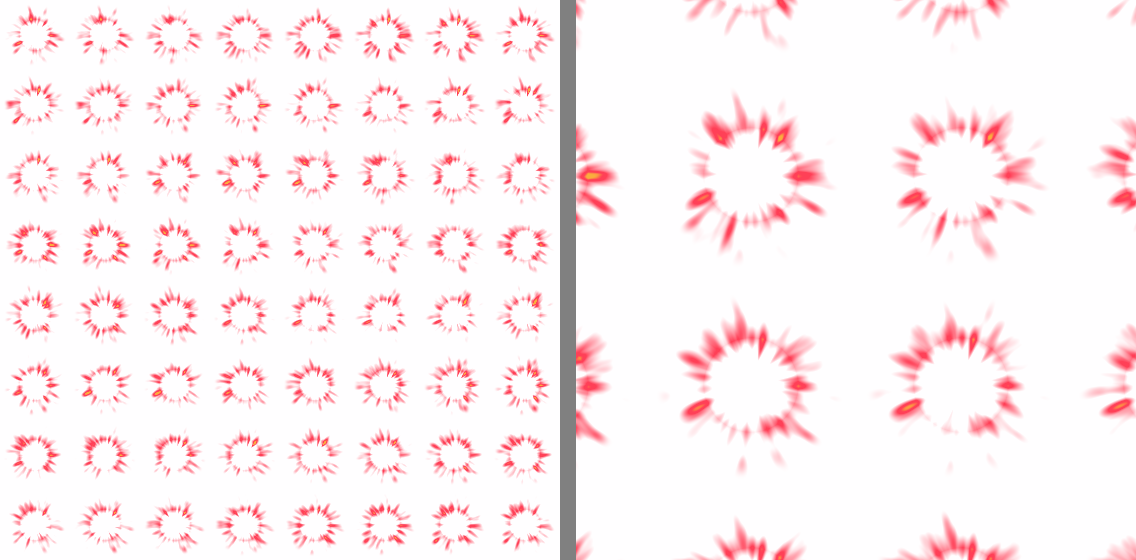
Left, the full canvas; right, a detail of the centre.
A Shadertoy shader for this pattern:

```glsl
// Sheet of 8 by 8 spiky pink flame rings, each a slightly different moment of the same burn.

const float GRID = 8.0;            // rings across and down
const float RING_RADIUS = 0.225;   // hottest radius, in cell widths
const float INNER_FALLOFF = 9.0;   // how fast flames die towards the hole
const float OUTER_FALLOFF = 3.5;   // how fast flames die towards the tips
const float THRESHOLD = 0.29;      // noise level where flame starts
const float GAIN = 1.85;           // flame contrast
const float SOFTNESS = 1.2;        // above 1 keeps the tips pale
const float FADE_START = 0.34;     // tips vanish between these radii
const float FADE_END = 0.46;
const vec2 BROAD_CELLS = vec2(24.0, 5.0);   // noise cells per turn, per cell width
const vec2 FINE_CELLS = vec2(45.0, 7.0);
const float BROAD_SHARE = 0.45;
const float FLICKER = 0.4;         // strength of the change between rings
const vec3 PAPER = vec3(1.0, 0.997, 1.0);
const vec3 FLAME = vec3(1.0, 0.25, 0.34);
const vec3 EMBER = vec3(0.98, 0.68, 0.24);
const float TAU = 6.2831853;

vec3 hash3(vec2 p) {
    vec3 q = fract(p.xyx * vec3(0.1031, 0.1030, 0.0973));
    q += dot(q, q.yxz + 33.33);
    return fract((q.xxy + q.yzz) * q.zyx);
}

// Cellular noise around the ring: soft blobs that flicker, wrapping every turn.
float flameCells(float turn, float radius, vec2 cells, vec2 moment, float seed) {
    vec2 p = vec2(turn, radius) * cells;
    vec2 base = floor(p);
    float sum = 0.0;
    for (int j = -1; j <= 1; j++) {
        for (int i = -1; i <= 1; i++) {
            vec2 id = base + vec2(i, j);
            vec2 key = vec2(mod(id.x, cells.x), id.y) + seed;
            vec3 rnd = hash3(key);
            vec3 pace = hash3(key + 131.0);

            // Whole flickers per row and column let the sheet wrap both ways.
            vec2 cycles = floor(vec2(pace.x * 3.0 - 1.0, pace.y * 3.0 + 1.0));
            float phase = rnd.z + dot(cycles, moment);
            float strength = 1.0 - FLICKER + FLICKER * sin(TAU * phase);

            vec2 offset = id + 0.15 + 0.7 * rnd.xy - p;
            float blob = max(0.0, 1.0 - dot(offset, offset));
            sum += strength * blob * blob;
        }
    }
    return sum;
}

float flameHeat(vec2 p, vec2 moment) {
    float radius = length(p);
    float turn = atan(p.y, p.x) / TAU + 0.5;
    float noise = mix(flameCells(turn, radius, FINE_CELLS, moment, 71.0),
                      flameCells(turn, radius, BROAD_CELLS, moment, 17.0), BROAD_SHARE);

    // The flame must beat a threshold that rises away from the ring, so spikes taper.
    float away = radius - RING_RADIUS;
    float level = THRESHOLD + max(-away * INNER_FALLOFF, away * OUTER_FALLOFF);
    float fade = 1.0 - smoothstep(FADE_START, FADE_END, radius);
    return max(0.0, noise - level) * GAIN * fade;
}

vec3 flameColor(float heat) {
    vec3 color = mix(PAPER, FLAME, min(1.0, pow(heat, SOFTNESS)));
    return mix(color, EMBER, smoothstep(1.2, 1.6, heat));
}

void mainImage(out vec4 fragColor, in vec2 fragCoord) {
    vec2 sheet = fragCoord / iResolution.xy * GRID;
    vec2 moment = mod(floor(sheet), GRID) / GRID;
    float heat = flameHeat(fract(sheet) - 0.5, moment);
    fragColor = vec4(flameColor(heat), 1.0);
}
```
